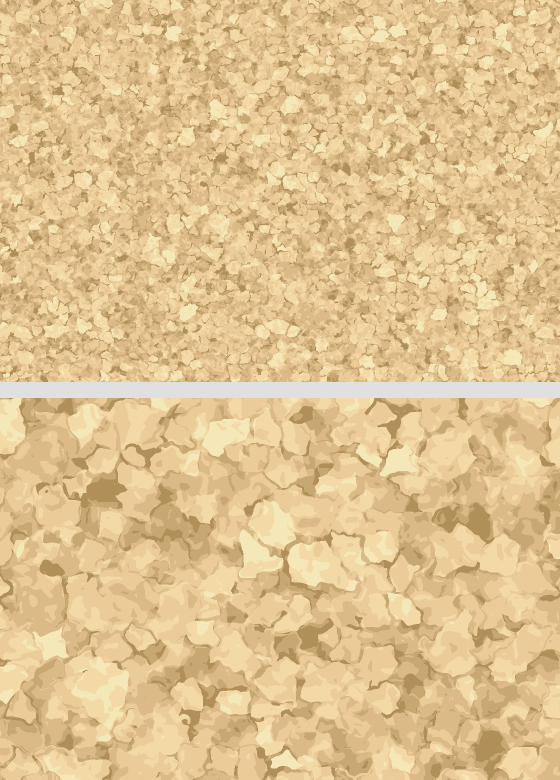
Top: the whole. Bottom: its middle third, enlarged.
This texture is drawn by a WebGL 2 fragment shader. Its source:

```glsl
#version 300 es
precision highp float;

uniform vec2 u_resolution;
out vec4 fragColor;

// Grain sizes are in canvas heights, tones in standard deviations
#define COARSE_SIZE 0.039
#define MEDIUM_SIZE 0.026
#define FINE_SIZE 0.015
#define COARSE_SHARE 0.36
#define MEDIUM_SHARE 0.70
#define GAP 0.12
#define GAP_SHADE 0.5
#define GRAIN_CONTRAST 0.83
#define MOTTLE 1.4
#define WARP 0.008
#define SAMPLES 2

float hash(vec2 p) {
    return fract(sin(dot(p, vec2(127.1, 311.7))) * 43758.5453);
}

vec2 hash2(vec2 p) {
    return vec2(hash(p), hash(p + 57.3));
}

float noise(vec2 p) {
    vec2 i = floor(p), f = fract(p);
    f = f * f * (3.0 - 2.0 * f);
    return mix(mix(hash(i), hash(i + vec2(1, 0)), f.x),
               mix(hash(i + vec2(0, 1)), hash(i + vec2(1, 1)), f.x), f.y);
}

// Stretched, rotated cells: x = distance to the rim, y = pick value, z = tone
vec3 grains(vec2 p, float seed) {
    vec2 base = floor(p), nearestCell = base;
    float nearest = 9.0, second = 9.0;
    for (int y = -1; y <= 1; y++)
    for (int x = -1; x <= 1; x++) {
        vec2 cell = base + vec2(x, y);
        vec2 shape = hash2(cell + seed + 11.7);
        vec2 offset = p - cell - 0.1 - 0.8 * hash2(cell + seed);
        float angle = (shape.x - 0.5) * 2.4;
        float stretch = 1.0 + 0.38 * shape.y;
        float c = cos(angle), s = sin(angle);
        offset = mat2(c, -s, s, c) * offset * vec2(1.0 / stretch, stretch);
        float d = length(offset) - 0.25 * fract(shape.x * 17.0 + shape.y);
        if (d < nearest) {
            second = nearest;
            nearest = d;
            nearestCell = cell;
        } else {
            second = min(second, d);
        }
    }
    vec2 tone = hash2(nearestCell + seed + 23.9);
    float pick = hash(nearestCell + seed + 41.3);
    return vec3(second - nearest, pick, (tone.x + tone.y - 1.0) * 2.45);
}

// Lays the picked grains over the tone beneath and shades their gaps
float cover(float below, vec3 grain, float share, float lift) {
    if (grain.y > share) return below;
    return grain.x > GAP ? grain.z * GRAIN_CONTRAST + lift : below - GAP_SHADE;
}

// Six flat cork colours from dark to light
vec3 palette(float tone) {
    vec3 color = vec3(0.69, 0.56, 0.35);
    color = mix(color, vec3(0.78, 0.66, 0.45), step(-1.70, tone));
    color = mix(color, vec3(0.86, 0.73, 0.53), step(-1.00, tone));
    color = mix(color, vec3(0.92, 0.80, 0.60), step(-0.23, tone));
    color = mix(color, vec3(0.95, 0.85, 0.65), step(0.60, tone));
    return mix(color, vec3(0.96, 0.91, 0.72), step(1.52, tone));
}

vec3 cork(vec2 p) {
    // Ragged outlines
    vec2 ragged = vec2(noise(p * 90.0), noise(p * 90.0 + 31.7)) - 0.5;
    ragged += 0.5 * (vec2(noise(p * 200.0 + 7.1), noise(p * 200.0 + 83.2)) - 0.5);
    vec2 q = p + WARP * ragged;

    // Fine crumbs under two layers of larger grains
    float tone = grains(q / FINE_SIZE, 3.1).z * GRAIN_CONTRAST - 0.32;
    tone = cover(tone, grains(q / MEDIUM_SIZE, 137.4), MEDIUM_SHARE, 0.2);
    tone = cover(tone, grains(q / COARSE_SIZE, 271.8), COARSE_SHARE, 0.45);

    // Mottling within the grains
    tone += MOTTLE * (noise(q * 80.0 + 19.4) - 0.5);
    tone += 0.85 * MOTTLE * (noise(q * 170.0 + 63.8) - 0.5);
    return palette(tone);
}

void main() {
    // Supersampling smooths the flat edges
    vec3 sum = vec3(0.0);
    for (int y = 0; y < SAMPLES; y++)
    for (int x = 0; x < SAMPLES; x++) {
        vec2 shift = (vec2(x, y) + 0.5) / float(SAMPLES) - 0.5;
        sum += cork((gl_FragCoord.xy + shift) / u_resolution.y);
    }
    fragColor = vec4(sum / float(SAMPLES * SAMPLES), 1.0);
}
```
